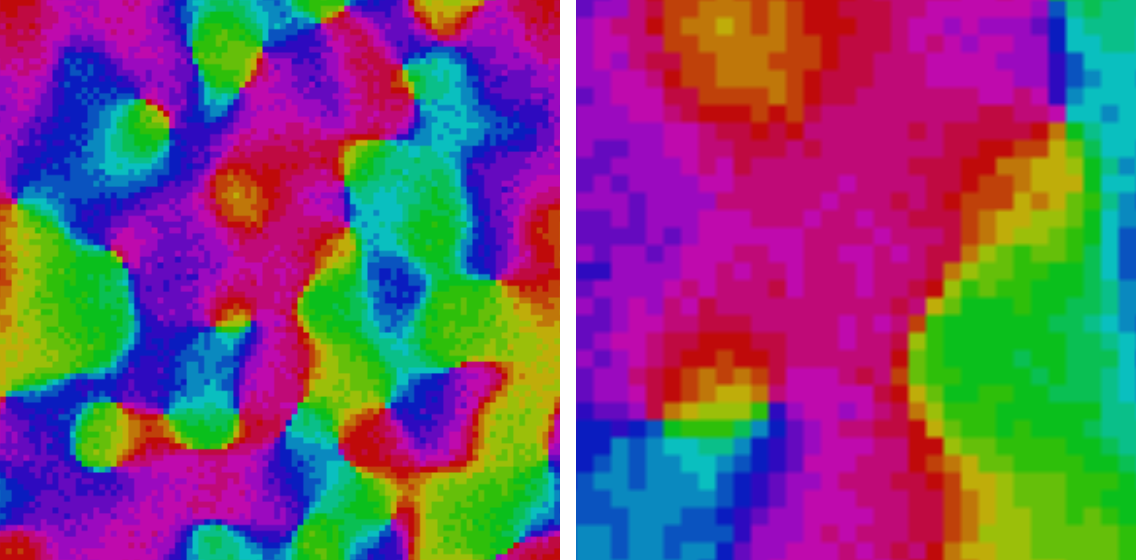
Left, the full canvas; right, a detail of the centre.
This pattern is drawn by a Shadertoy shader. Its source:

```glsl
#define CELLS 96.0         // square cells along each side
#define NODES 12.0         // phasor nodes along each side
#define SPREAD 0.55        // reach of a node, in node spacings
#define STATES 20.0        // distinct hues on the wheel
#define JITTER 0.034       // hue grain per cell, in turns
#define MAIN_HUE 0.80      // favoured hue axis, in turns
#define STRETCH 1.4        // preference for that axis
#define DRIFT vec2(0.14, 0.08)
#define DARK 0.04
#define BRIGHT 0.75
#define SOFTNESS 0.3       // blend width between cells, in cells
#define SEED 7u

const float TAU = 6.2831853;

// Integer hash: three values in 0..1 for a lattice point
vec3 hash3(vec2 p, uint salt) {
    uvec3 v = uvec3(uint(p.x), uint(p.y), salt + SEED);
    v = v * 1664525u + 1013904223u;
    v.x += v.y * v.z; v.y += v.z * v.x; v.z += v.x * v.y;
    v ^= v >> 16u;
    v.x += v.y * v.z; v.y += v.z * v.x; v.z += v.x * v.y;
    return vec3(v >> 8u) / 16777216.0;
}

// Wrapping sum of scattered phasors; its zeros become hue vortices
vec2 phasorField(vec2 p) {
    vec2 base = floor(p), sum = vec2(0.0);
    for (int y = -2; y <= 2; y++)
    for (int x = -2; x <= 2; x++) {
        vec2 node = base + vec2(x, y);
        vec3 rnd = hash3(mod(node, NODES), 11u);
        vec2 d = node + rnd.xy - p;
        float weight = exp(-dot(d, d) / (2.0 * SPREAD * SPREAD));
        sum += weight * vec2(cos(TAU * rnd.z), sin(TAU * rnd.z));
    }
    return sum;
}

vec3 hueColor(float hue) {
    vec3 ramp = abs(mod(hue * 6.0 + vec3(0.0, 4.0, 2.0), 6.0) - 3.0) - 1.0;
    return mix(vec3(DARK), vec3(BRIGHT), clamp(ramp, 0.0, 1.0));
}

// One flat cell: field angle plus grain, rounded to a hue state
vec3 cellColor(vec2 cell) {
    cell = mod(cell, CELLS);
    vec2 field = phasorField((cell + 0.5) / CELLS * NODES);
    field = field * vec2(STRETCH, 1.0) + DRIFT;
    vec3 rnd = hash3(cell, 53u);
    float grain = (rnd.x + rnd.y + rnd.z - 1.5) * JITTER;
    float hue = MAIN_HUE + atan(field.y, field.x) / TAU + grain;
    return hueColor(floor(hue * STATES + 0.5) / STATES);
}

void mainImage(out vec4 fragColor, in vec2 fragCoord) {
    vec2 p = fragCoord / iResolution.xy * CELLS - 0.5;
    vec2 cell = floor(p);
    // Blend neighbouring cells over a narrow band, at least one pixel wide
    vec2 band = max(CELLS / iResolution.xy, vec2(SOFTNESS));
    vec2 t = clamp((fract(p) - 0.5) / band + 0.5, 0.0, 1.0);
    vec3 low = mix(cellColor(cell), cellColor(cell + vec2(1, 0)), t.x);
    vec3 high = mix(cellColor(cell + vec2(0, 1)), cellColor(cell + vec2(1, 1)), t.x);
    fragColor = vec4(mix(low, high, t.y), 1.0);
}
```
